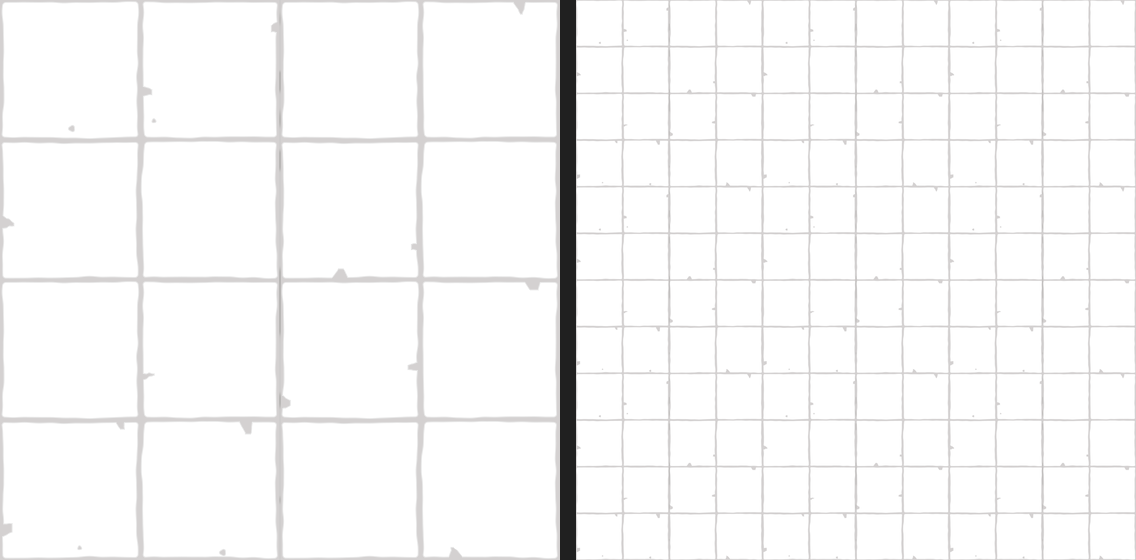
Left: one tile. Right: repeated 3 by 3.
Write a Shadertoy shader that draws this pattern.

```glsl
#define GRID 4.0            // tiles across and down
#define WEAR_PERIOD 2.0     // tiles before the edge wobble repeats
#define INSET_MIN 0.004     // grout inset per side, in tiles
#define INSET_VARY 0.029
#define CORNER 0.025
#define CHIP_CHANCE 0.2
#define SPECK_CHANCE 0.14
#define TILE_COLOR vec3(1.0)
#define RIM_COLOR vec3(0.91)
#define GROUT_COLOR vec3(0.83, 0.82, 0.82)
#define CRACK_COLOR vec3(0.5, 0.5, 0.48)

float hash(vec2 p) {
    return fract(sin(dot(p, vec2(127.1, 311.7))) * 43758.5453);
}

// Wrapping 1D value noise
float noise(float x, float period, float seed) {
    float i = floor(x), f = fract(x);
    float a = hash(vec2(mod(i, period), seed));
    float b = hash(vec2(mod(i + 1.0, period), seed));
    return mix(a, b, f * f * (3.0 - 2.0 * f));
}

// Ragged grout depth along one side of a tile
float inset(float along, float seed) {
    float broad = noise(along * 3.0, 3.0 * WEAR_PERIOD, seed);
    float fine = noise(along * 11.0, 11.0 * WEAR_PERIOD, seed + 7.3);
    return INSET_MIN + INSET_VARY * (0.7 * broad + 0.3 * fine);
}

// Distance to the worn tile outline, positive inside the tile
float tileDistance(vec2 p, vec2 q, vec2 cell) {
    vec2 seed = 20.0 * mod(cell, WEAR_PERIOD);
    vec2 low = vec2(inset(p.y, seed.x + 1.0), 0.78 * inset(p.x, seed.y + 2.0));
    vec2 high = vec2(inset(p.y, seed.x + 3.0), 0.78 * inset(p.x, seed.y + 4.0));
    vec2 e = min(q - low, 1.0 - q - high);
    return CORNER - length(max(CORNER - e, 0.0)) + max(min(e.x, e.y) - CORNER, 0.0);
}

// Tapered notches broken out of the four sides, positive outside them
float chipDistance(vec2 q, vec2 cell) {
    float d = 1.0;
    for (int side = 0; side < 4; side++) {
        vec2 id = cell + vec2(float(side) * 9.0, 31.0);
        if (hash(id) > CHIP_CHANCE) continue;
        vec2 s = side < 2 ? q.yx : q;
        if (side == 1 || side == 3) s.y = 1.0 - s.y;
        float depth = mix(0.05, 0.1, hash(id + 3.7));
        float width = mix(0.02, 0.065, hash(id + 5.1));
        float taper = mix(0.3, 0.95, hash(id + 8.9));
        float lean = (hash(id + 2.3) - 0.5) * 0.7;
        float u = s.x - mix(0.12, 0.88, hash(id + 6.1)) - lean * s.y;
        u += 0.012 * (noise(s.y * 45.0, 45.0, id.x + id.y) - 0.5);
        float flank = abs(u) - width * (1.0 - taper * s.y / depth);
        d = min(d, max(flank, s.y - depth));
    }
    return d;
}

// Sparse small pits in the tile face, positive outside them
float speckDistance(vec2 q, vec2 cell) {
    float d = 1.0;
    for (int i = 0; i < 3; i++) {
        vec2 id = cell + vec2(57.0, float(i) * 13.0);
        if (hash(id) > SPECK_CHANCE) continue;
        vec2 center = vec2(mix(0.08, 0.92, hash(id + 1.9)), mix(0.05, 0.2, hash(id + 4.3)));
        float size = hash(id + 7.7);
        vec2 r = q - center;
        float lumps = 1.0 + 0.15 * sin(3.0 * atan(r.y, r.x) + 6.0 * size);
        d = min(d, length(r) - mix(0.006, 0.027, size * size) * lumps);
    }
    return d;
}

void mainImage(out vec4 fragColor, in vec2 fragCoord) {
    vec2 p = fragCoord / iResolution.xy * GRID;
    vec2 cell = mod(floor(p), GRID);
    vec2 q = fract(p);
    float pixel = GRID / iResolution.y;

    // Glaze, reduced by grout, chips and pits
    float d = tileDistance(p, q, cell);
    d = min(d, chipDistance(q, cell));
    d = min(d, speckDistance(q, cell));

    // Pale rim fading into the glaze
    vec3 glaze = mix(RIM_COLOR, TILE_COLOR, smoothstep(0.002, 0.011, d));
    vec3 color = mix(GROUT_COLOR, glaze, clamp(d / pixel + 0.5, 0.0, 1.0));

    // Broken hairline crack down the middle joint
    float line = clamp((0.0025 - abs(p.x - 0.5 * GRID)) / pixel + 0.5, 0.0, 1.0);
    float broken = smoothstep(0.6, 0.75, noise(p.y * 7.0, 7.0 * GRID, 91.0));
    color = mix(color, CRACK_COLOR, line * mix(0.15, 0.9, broken));

    fragColor = vec4(color, 1.0);
}
```
